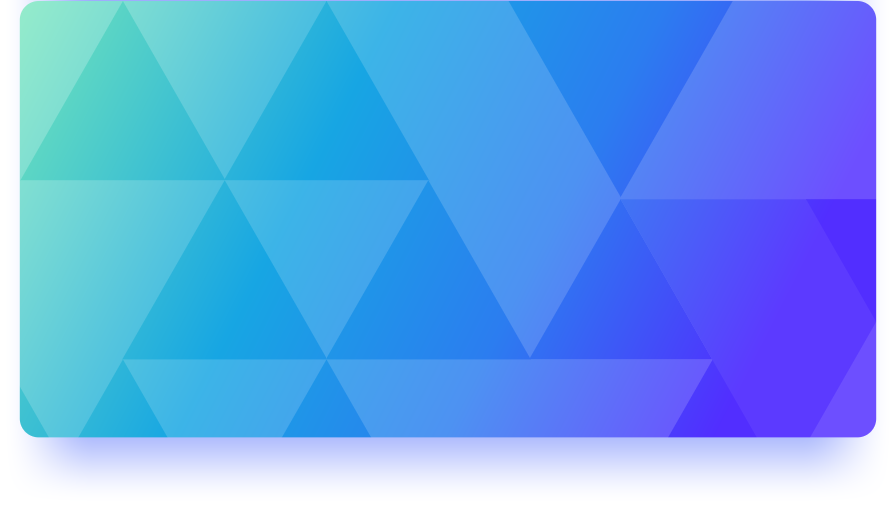
A WebGL 1 fragment shader for this background:

```glsl
precision highp float;
uniform vec2 u_resolution;

const float TRI_SLOPE = 0.572;  // half width gained per unit of height
const float ROW = 0.2;
const float SIDE = 0.2272;
const vec2 CARD_CENTER = vec2(0.5, 0.3268);
const vec2 CARD_HALF = vec2(0.4779, 0.2435);
const float CARD_RADIUS = 0.021;

float cover(float dist, float pixel) {
  return clamp(0.5 - dist / pixel, 0.0, 1.0);
}

float roundedBox(vec2 p, vec2 halfSize, float radius) {
  vec2 q = abs(p) - halfSize + radius;
  return length(max(q, 0.0)) + min(max(q.x, q.y), 0.0) - radius;
}

// Positive height points up, negative height points down
float triangle(vec2 p, vec2 apex, float height) {
  vec2 q = p - apex;
  float drop = -q.y * sign(height);
  float sides = (abs(q.x) - TRI_SLOPE * drop) * inversesqrt(1.0 + TRI_SLOPE * TRI_SLOPE);
  return max(sides, drop - abs(height));
}

vec3 baseGradient(float t) {
  vec3 mint = vec3(0.45, 0.90, 0.73);
  vec3 cyan = vec3(0.09, 0.65, 0.89);
  vec3 blue = vec3(0.17, 0.49, 0.94);
  vec3 violet = vec3(0.32, 0.18, 1.0);
  vec3 color = mix(mint, cyan, clamp(t / 0.35, 0.0, 1.0));
  color = mix(color, blue, clamp((t - 0.35) / 0.25, 0.0, 1.0));
  return mix(color, violet, clamp((t - 0.6) / 0.25, 0.0, 1.0));
}

// Distance to the triangles left without a white veil
float clearTriangles(vec2 p, float top) {
  float dist = 1.0;
  for (int row = 0; row < 3; row++) {
    for (int col = 0; col < 2; col++) {
      float r = float(row);
      vec2 apex = vec2(0.1372 + SIDE * (float(col) + 0.5 * mod(r, 2.0)), top - ROW * r);
      dist = min(dist, triangle(p, apex, ROW));
    }
  }
  dist = min(dist, triangle(p, vec2(0.6927, 0.3516), -0.24));
  dist = min(dist, triangle(p, vec2(0.6927, 0.3490), 0.1784));
  dist = min(dist, triangle(p, vec2(0.7956, 0.1706), ROW));
  return min(dist, triangle(p, vec2(0.0046, 0.1706), ROW));
}

float veilAmount(vec2 p, float t, float top, float pixel) {
  float full = mix(0.24, 0.16, smoothstep(0.0, 0.3, t));
  float veil = full * (1.0 - cover(clearTriangles(p, top), pixel));
  // Faint violet panel and the two corners that cut it
  vec2 corner = vec2(0.9779, 0.2122);
  veil = mix(veil, 0.06, cover(triangle(p, vec2(0.9161, -0.0417), -0.3907), pixel));
  veil = mix(veil, 0.0, cover(triangle(p, corner, -0.1368), pixel));
  return mix(veil, full, cover(triangle(p, corner, ROW), pixel));
}

vec3 shadowedPage(vec2 p) {
  float across = smoothstep(-0.052, 0.052, 0.4453 - abs(p.x - 0.5));
  float below = smoothstep(-0.052, 0.052, p.y - 0.06);
  return mix(vec3(1.0), vec3(0.62, 0.68, 0.99), across * below);
}

void main() {
  vec2 p = gl_FragCoord.xy / u_resolution.x;
  float pixel = 1.0 / u_resolution.x;
  float top = CARD_CENTER.y + CARD_HALF.y;

  // Gradient along the card's falling diagonal
  vec2 diagonal = 2.0 * CARD_HALF * vec2(1.0, -1.0);
  vec2 start = CARD_CENTER - 0.5 * diagonal;
  float t = dot(p - start, diagonal) / dot(diagonal, diagonal);

  vec3 card = mix(baseGradient(t), vec3(1.0), veilAmount(p, t, top, pixel));
  float mask = cover(roundedBox(p - CARD_CENTER, CARD_HALF, CARD_RADIUS), pixel);
  gl_FragColor = vec4(mix(shadowedPage(p), card, mask), 1.0);
}
```
